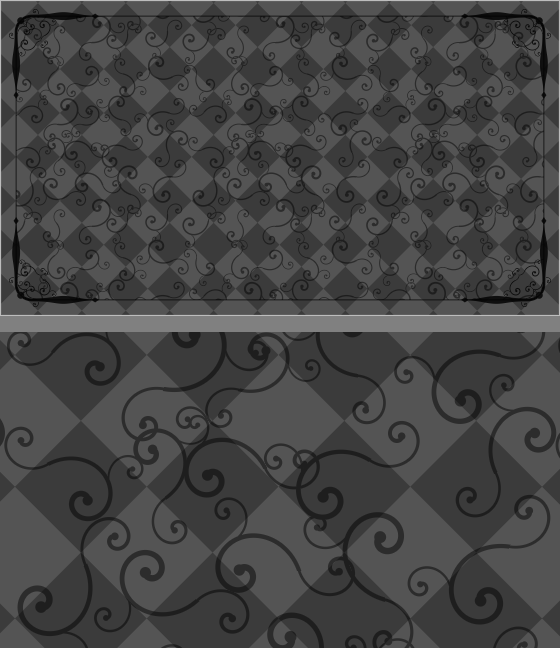
Top: the whole. Bottom: its middle third, enlarged.
Give the GLSL for this pattern, as a Shadertoy shader.

```glsl
// Two-tone diamond checker overlaid with dark branching scrolls, inside a thin
// frame with ornate corners. Scrolls are logarithmic spirals placed on a jittered
// grid that wraps every five cells; corners are folded so one serves all four.

const float TAU = 6.2831853;
const float SWEEP = 8.5;    // total angle of a curl
const float GROWTH = 0.28;  // logarithmic growth per radian

float hash(vec2 p) {
    return fract(sin(dot(p, vec2(127.1, 311.7))) * 43758.5453);
}

// Antialiased coverage of a signed distance
float fill(float d) {
    return clamp(0.5 - d * iResolution.y, 0.0, 1.0);
}

mat2 rotation(float a) {
    return mat2(cos(a), sin(a), -sin(a), cos(a));
}

vec2 spiralPoint(float t) {
    return exp(GROWTH * (t - SWEEP)) * vec2(cos(t), sin(t));
}

// Tapered spiral of outer radius 1 with a ball at its inner end
float curl(vec2 p) {
    float d = length(p - spiralPoint(0.0)) - 0.1;
    float angle = mod(atan(p.y, p.x), TAU);
    for (int i = 0; i < 2; i++) {
        float t = angle + TAU * float(i);
        if (t < SWEEP) {
            float halfWidth = mix(0.062, 0.036, t / SWEEP);
            d = min(d, abs(length(p) - length(spiralPoint(t))) / 1.04 - halfWidth);
        }
    }
    return d;
}

// A main curl plus two smaller ones leaving it along its tangent
float scroll(vec2 p) {
    float d = curl(p);
    for (int i = 0; i < 2; i++) {
        float turn = 1.8 * float(i);
        float shrink = 1.5 + 0.4 * float(i);
        vec2 q = p - spiralPoint(SWEEP - turn);
        d = min(d, curl(spiralPoint(SWEEP) - shrink * (rotation(turn) * q)) / shrink);
    }
    return d;
}

// Scrolls of varied size, turn and handedness
float scrollField(vec2 p) {
    const float cellSize = 0.1163;
    vec2 home = floor(p / cellSize);
    float d = 1.0;
    for (int y = -1; y <= 1; y++) {
        for (int x = -1; x <= 1; x++) {
            vec2 cell = home + vec2(x, y);
            vec2 id = mod(cell, 5.0);
            vec2 jitter = vec2(hash(id + 3.1), hash(id + 7.7)) - 0.5;
            float size = mix(0.045, 0.064, hash(id + 11.3));
            vec2 q = (p - (cell + 0.5 + 0.45 * jitter) * cellSize) / size;
            q = rotation(TAU * hash(id + 17.9)) * q;
            if (hash(id + 23.5) < 0.5) q.x = -q.x;
            d = min(d, scroll(q + 0.6 * spiralPoint(SWEEP)) * size);
        }
    }
    return d;
}

// Signed distance to the rounded frame, negative inside
float frameDistance(vec2 inset) {
    vec2 k = 0.05 - inset;
    return length(max(k, 0.0)) + min(max(k.x, k.y), 0.0) - 0.05;
}

// Corner ornament; x runs along the nearer side, y across it
float cornerOrnament(vec2 c, float frame) {
    float bulge = 0.008 * exp(-pow((c.x - 0.15) / 0.045, 2.0));
    float d = abs(frame) - bulge - 0.0045 * smoothstep(0.0, 0.08, 0.26 - c.x);
    d = max(d, c.x - 0.26);
    d = min(d, (abs(c.x - 0.25) + 1.5 * abs(c.y) - 0.012) * 0.55);
    d = min(d, length(c - 0.0146) - 0.011);
    // Curled tracery
    d = min(d, scroll(rotation(0.8) * (c - vec2(0.085, 0.03)) / 0.032) * 0.032);
    d = min(d, scroll(rotation(3.6) * (c - vec2(0.05, 0.032)) / 0.028) * 0.028);
    return d;
}

void mainImage(out vec4 fragColor, in vec2 fragCoord) {
    vec2 p = fragCoord / iResolution.y;
    vec2 canvas = iResolution.xy / iResolution.y;

    // Diamond checker
    vec2 f = abs(fract((p - vec2(0.954, 0.5035)) / 0.139 + 0.5) - 0.5);
    float diamond = (f.x + f.y - 0.5) * 0.139 * 0.707;
    vec3 color = vec3(mix(0.33, 0.23, fill(diamond)));

    // Scrolls, clipped by the frame
    vec2 edge = min(p, canvas - p);
    vec2 inset = edge - 0.051;
    float frame = frameDistance(inset);
    color *= 1.0 - 0.48 * fill(max(scrollField(p), frame));

    // Frame line and corners
    color *= 1.0 - 0.75 * fill(abs(frame) - 0.0015);
    vec2 folded = vec2(max(inset.x, inset.y), min(inset.x, inset.y));
    color *= 1.0 - 0.82 * fill(cornerOrnament(folded, frame));

    // Pale rim
    color = mix(color, vec3(0.74), fill(min(edge.x, edge.y) - 0.0035));
    fragColor = vec4(color, 1.0);
}
```
